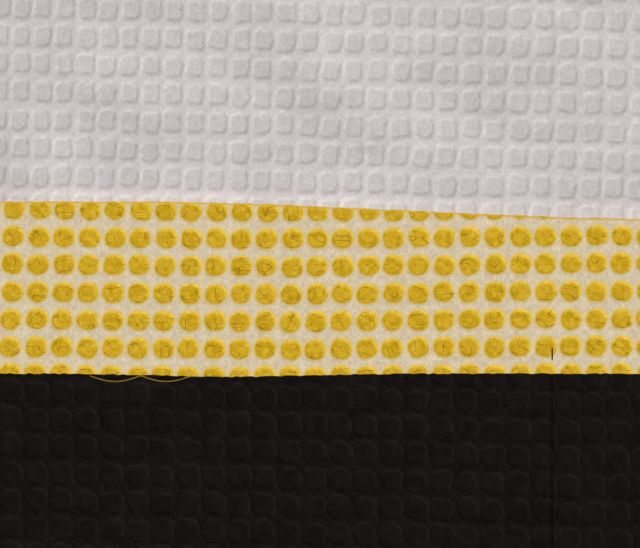
Reproduce this texture procedurally as a WebGL 1 fragment shader.

```glsl
precision highp float;
// Three bands of embossed cloth: pale square waffle, cream with yellow dots, black bumps.
// Warped grids of superellipse pads give a relief that is lit by its slope;
// value noise adds jitter, creases and fibre grain. Units: 100 = canvas width, y down.
uniform vec2 u_resolution;

float hash(vec2 p) {
  p = fract(p * vec2(0.1731, 0.2417));
  p += dot(p, p.yx + 17.31);
  return fract((p.x + p.y) * p.x * 7.13);
}

float noise(vec2 p) {
  vec2 i = floor(p), f = fract(p);
  f = f * f * (3.0 - 2.0 * f);
  return mix(mix(hash(i), hash(i + vec2(1, 0)), f.x),
             mix(hash(i + vec2(0, 1)), hash(i + 1.0), f.x), f.y);
}

float fbm(vec2 p) {
  float sum = 0.0, gain = 0.5;
  for (int k = 0; k < 4; k++) {
    sum += gain * noise(p);
    p = p * 2.07 + 11.3;
    gain *= 0.5;
  }
  return sum;
}

// Signed distance to the nearest pad of a jittered grid.
float padDistance(vec2 g, vec2 pitch, vec2 halfSize, float power, float jitter) {
  vec2 id = floor(g / pitch + 0.5);
  vec2 offset = vec2(hash(id + 40.0), hash(id + 73.0)) - 0.5;
  vec2 c = abs(g - id * pitch + offset * jitter) / halfSize + 0.001;
  return (pow(pow(c.x, power) + pow(c.y, power), 1.0 / power) - 1.0) * halfSize.x;
}

float whitePad(vec2 q) {
  vec2 g = vec2(q.x * 1.08 - 0.00075 * q.x * q.x + 0.02 * q.y, q.y - 0.022 * q.x - 27.1);
  g += 0.4 * (vec2(noise(q * 0.8), noise(q * 0.8 + 31.0)) - 0.5);
  return padDistance(g, vec2(3.6, 4.38), vec2(1.42, 1.62), 3.6, 0.35);
}

float dotPad(vec2 q) {
  vec2 g = q - vec2(2.2 - 0.03 * (q.y - 37.0) * (1.0 - q.x / 100.0), 37.1);
  g.y -= 0.25 * sin(q.x * 0.06 - 1.0);
  g += 0.25 * (vec2(noise(q), noise(q + 19.0)) - 0.5);
  return padDistance(g, vec2(3.96, 4.3), vec2(1.6, 1.52), 2.2, 0.2);
}

float blackPad(vec2 q) {
  vec2 g = vec2(q.x - 1.8, q.y - 65.2 - 0.022 * q.x);
  g += 0.5 * (vec2(noise(q * 0.7), noise(q * 0.7 + 57.0)) - 0.5);
  return padDistance(g, vec2(3.96, 4.23), vec2(1.65, 1.6), 2.5, 0.3);
}

float raised(float d) { return smoothstep(0.4, -0.4, d); }

vec3 whiteCloth(vec2 q, float edge, float grain) {
  float d = whitePad(q);
  float slope = raised(d) - raised(whitePad(q + vec2(-0.22, -0.32)));
  float folds = fbm(q * vec2(0.12, 0.18)) - 0.47;
  vec3 c = vec3(0.795, 0.765, 0.762) + 0.10 * folds;
  c += slope * 0.12 - 0.02 * raised(d);
  c -= 0.035 * smoothstep(0.28, 0.0, abs(d)) * noise(q * 1.5);
  c += 0.06 * (fbm(q * 1.4) - 0.47) + 0.05 * grain;
  // Brighter turned hem above the dotted strip.
  float hem = smoothstep(3.2, 0.4, edge - q.y);
  return c + hem * vec3(0.055, 0.045, 0.03);
}

vec3 dottedCloth(vec2 q, float aa, float grain) {
  float d = dotPad(q);
  float slope = raised(d) - raised(dotPad(q + vec2(0.2, -0.28)));
  float crease = fbm(q * 1.5 + 8.0);
  vec3 ground = vec3(0.83, 0.765, 0.65) + 0.12 * (crease - 0.47) + 0.07 * grain;
  // Yellow tint bleeds around the dots and along the links between them.
  ground = mix(ground, vec3(0.86, 0.75, 0.42), 0.75 * smoothstep(0.6, 0.0, d));
  ground += 0.07 * slope;
  vec3 yellow = vec3(0.79, 0.635, 0.14) + 0.18 * (crease - 0.47) + 0.04 * grain;
  yellow += slope * vec3(0.20, 0.19, 0.14);
  float wrinkle = smoothstep(0.06, 0.0, abs(noise(q * vec2(0.7, 1.1) + 5.0) - 0.5));
  yellow -= wrinkle * vec3(0.10, 0.10, 0.03);
  return mix(ground, yellow, smoothstep(0.12 + aa, -0.12 - aa, d));
}

vec3 blackCloth(vec2 q, float grain) {
  float d = blackPad(q);
  float slope = raised(d) - raised(blackPad(q + vec2(0.2, -0.25)));
  vec3 c = vec3(0.098, 0.080, 0.078) + 0.04 * (fbm(q * 0.6) - 0.47);
  c += slope * 0.035 + 0.035 * grain * smoothstep(-0.3, 0.3, d);
  c += 0.02 * smoothstep(0.25, 0.0, abs(d)) * noise(q * 1.7);
  return c - 0.03 * smoothstep(0.6, 0.0, abs(q.x - 86.3));
}

void main() {
  float aa = 100.0 / u_resolution.x;
  vec2 q = vec2(gl_FragCoord.x, u_resolution.y - gl_FragCoord.y) * aa;
  float grain = noise(q * vec2(5.0, 4.0)) - 0.5;
  float fray = 0.18 * (noise(vec2(q.x * 1.3, 3.0)) - 0.5);
  float top = 31.5 + 2.7 * smoothstep(20.0, 105.0, q.x) + fray;
  float bottom = 58.4 + 0.5 * exp(-pow(abs(q.x - 36.0) / 16.0, 2.0)) + fray;

  vec3 strip = dottedCloth(q, aa, grain);
  // Thin yellow cut edge, then a small dark tear.
  strip = mix(strip, vec3(0.84, 0.66, 0.24), 0.7 * smoothstep(0.45, 0.1, q.y - top));
  float tear = smoothstep(0.2, 0.05, abs(q.x - 86.3)) * smoothstep(1.2, 0.6, abs(q.y - 55.3));
  strip *= 1.0 - 0.6 * tear;
  vec3 color = mix(whiteCloth(q, top, grain), strip, smoothstep(-aa, aa, q.y - top));
  color = mix(color, blackCloth(q, grain), smoothstep(-aa, aa, q.y - bottom));

  // Loose thread sagging below the strip in two loops.
  float sag = 58.7 + 0.9 * abs(sin((q.x - 14.0) * 0.393));
  float thread = smoothstep(0.08 + aa, 0.04, abs(q.y - sag)) * step(14.0, q.x) * step(q.x, 30.0);
  color = mix(color, vec3(0.62, 0.50, 0.18), 0.65 * thread);
  gl_FragColor = vec4(clamp(color, 0.0, 1.0), 1.0);
}
```
